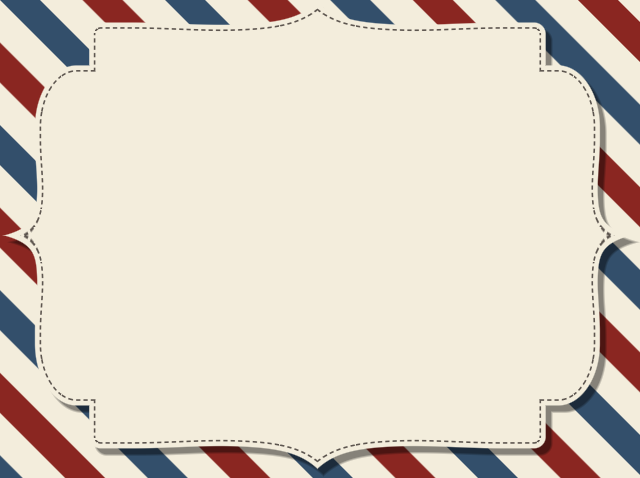
Reproduce this background procedurally as a WebGL 1 fragment shader.

```glsl
precision highp float;
uniform vec2 u_resolution;

#define CENTER vec2(0.496, 0.379)
#define STRIPE_PERIOD 0.129
#define STRIPE_WIDTH 0.0625
#define SHADOW_OFFSET vec2(0.0095, -0.0105)
#define SHADOW_STRENGTH 0.45
#define STITCH_INSET 0.0085
#define STITCH_WIDTH 0.0025
#define DASH_PERIOD 0.0115
#define CREAM vec3(0.953, 0.929, 0.863)
#define BLUE vec3(0.20, 0.31, 0.42)
#define RED vec3(0.54, 0.15, 0.13)
#define THREAD vec3(0.30, 0.27, 0.25)

// Coverage of the region where d is negative
float fill(float d, float softness) {
    return clamp(0.5 - d / softness, 0.0, 1.0);
}

// Round-cornered quadrant around a core, zero on its outline
float roundedQuadrant(vec2 p, vec2 core, vec2 radius) {
    return length(max(p - core, 0.0) / radius) - 1.0;
}

// Wide lobe with side points, and tall box with top and bottom points
vec2 labelParts(vec2 p) {
    float sidePoint = 0.0521 * exp(-p.y / 0.0143) + 0.0039 * smoothstep(0.065, 0.15, p.y);
    float topPoint = 0.0365 * exp(-p.x / 0.0391) + 0.0046 * smoothstep(0.13, 0.29, p.x);
    float lobe = roundedQuadrant(p - vec2(sidePoint, 0.0), vec2(0.3724, 0.1693), vec2(0.0651, 0.0964));
    float box = roundedQuadrant(p - vec2(0.0, topPoint), vec2(0.3385, 0.3099), vec2(0.0182));
    return vec2(lobe, box);
}

// Outline normal in xy and approximate signed distance in z
vec3 labelField(vec2 p) {
    const vec2 eps = vec2(0.0004, 0.0);
    vec2 f = labelParts(p);
    vec2 dx = (labelParts(p + eps.xy) - f) / eps.x;
    vec2 dy = (labelParts(p + eps.yx) - f) / eps.x;
    vec2 slope = max(sqrt(dx * dx + dy * dy), 0.01);
    vec2 d = f / slope;
    return d.x < d.y ? vec3(dx.x / slope.x, dy.x / slope.x, d.x)
                     : vec3(dx.y / slope.y, dy.y / slope.y, d.y);
}

// Diagonal stripes, alternating blue and red
vec3 stripes(vec2 uv, float top, float pixel) {
    float t = (uv.x + uv.y - top - 0.5 * STRIPE_WIDTH) / STRIPE_PERIOD + 0.5;
    float d = (abs(fract(t) - 0.5) * STRIPE_PERIOD - 0.5 * STRIPE_WIDTH) * 0.7071;
    vec3 ink = mix(BLUE, RED, mod(floor(t), 2.0));
    return mix(CREAM, ink, fill(d, 1.3 * pixel));
}

// Dashed seam running parallel to the outline
float stitches(vec2 p, vec3 field, float pixel) {
    float line = fill(abs(field.z + STITCH_INSET) - 0.5 * STITCH_WIDTH, pixel);
    // Snap the tangent to a few directions to measure length along the seam
    float angle = floor(atan(field.x, field.y + 0.00001) / 0.3927 + 0.5) * 0.3927;
    float along = dot(p, vec2(cos(angle), -sin(angle)));
    float dash = abs(fract(along / DASH_PERIOD) - 0.5) * DASH_PERIOD;
    return line * fill(dash - 0.29 * DASH_PERIOD, 1.2 * pixel);
}

void main() {
    float pixel = 1.0 / u_resolution.x;
    vec2 uv = gl_FragCoord.xy * pixel;
    vec3 color = stripes(uv, u_resolution.y * pixel, pixel);

    // Offset shadow
    float shadow = labelField(abs(uv - CENTER - SHADOW_OFFSET)).z;
    color *= 1.0 - SHADOW_STRENGTH * fill(shadow, max(0.004, pixel));

    // Label and seam
    vec2 p = abs(uv - CENTER);
    vec3 field = labelField(p);
    color = mix(color, CREAM, fill(field.z, 1.3 * pixel));
    color = mix(color, THREAD, 0.9 * stitches(p, field, pixel));

    gl_FragColor = vec4(color, 1.0);
}
```
